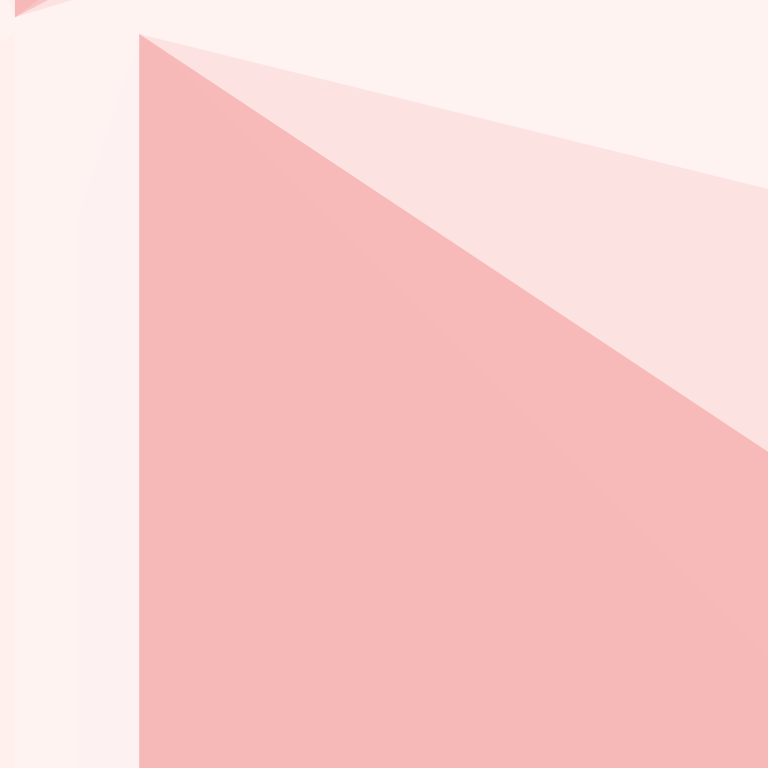
A WebGL 2 fragment shader for this background:

```glsl
#version 300 es
precision highp float;
// Pale blush background with a large rose panel and a lighter fan behind it.
// Every shape is an intersection of half planes, given by a point and an edge
// direction, with edges smoothed over about one pixel.

uniform vec2 u_resolution;
out vec4 fragColor;

const vec3 BLUSH = vec3(1.000, 0.953, 0.949);
const vec3 BLUSH_WARM = vec3(1.000, 0.941, 0.933);
const vec3 BLUSH_COOL = vec3(0.997, 0.947, 0.947);
const vec3 PETAL = vec3(0.992, 0.886, 0.886);
const vec3 ROSE = vec3(0.969, 0.722, 0.720);
const vec3 ROSE_LIGHT = vec3(0.973, 0.725, 0.725);

const vec2 UP = vec2(0.0, 1.0);
const vec2 DOWN = vec2(0.0, -1.0);

// Signed distance to an edge; positive on the right side of its direction.
float rightOf(vec2 p, vec2 origin, vec2 direction) {
    vec2 d = normalize(direction);
    return dot(p - origin, vec2(d.y, -d.x));
}

// Region clockwise from one ray and counterclockwise from another.
float wedge(vec2 p, vec2 apex, vec2 first, vec2 last) {
    return min(rightOf(p, apex, first), -rightOf(p, apex, last));
}

float coverage(float distance, float pixel) {
    return clamp(distance / pixel + 0.5, 0.0, 1.0);
}

// Faint vertical bands along the left, with slanted upper ends.
vec3 backdrop(vec2 p, float pixel) {
    vec3 color = BLUSH;
    float innerBand = min(p.x - 0.1015, rightOf(p, vec2(0.1015, 0.720), vec2(0.074, 0.215)));
    innerBand = min(innerBand, 0.1813 - p.x);
    color = mix(color, BLUSH_COOL, coverage(innerBand, pixel));
    float outerBand = min(0.0185 - p.x, rightOf(p, vec2(0.0, 0.945), vec2(0.0195, 0.012)));
    return mix(color, BLUSH_WARM, coverage(outerBand, pixel));
}

// Small fan opening upward, its layers deepening toward the vertical side.
vec3 cornerFan(vec3 color, vec2 p, float pixel) {
    vec2 apex = vec2(0.0195, 0.9775);
    for (int i = 0; i < 3; i++) {
        float depth = float(i) / 2.0;
        float slope = mix(0.30, 0.74, depth);
        vec3 tint = mix(PETAL, ROSE, sqrt(depth));
        float layer = wedge(p, apex, UP, vec2(1.0, slope));
        color = mix(color, tint, coverage(layer, pixel));
    }
    float sliver = wedge(p, apex, vec2(-0.35, 1.0), UP);
    return mix(color, PETAL, 0.35 * coverage(sliver, pixel));
}

// Large panel with a pale fan along its slanted upper edge.
vec3 panel(vec3 color, vec2 p, float pixel) {
    vec2 apex = vec2(0.1813, 0.9557);
    float paleFan = wedge(p, apex, vec2(1.0, -0.2464), DOWN);
    float roseFan = wedge(p, apex, vec2(1.0, -0.6645), DOWN);
    float seam = -rightOf(p, vec2(0.300, 0.844), vec2(1.0, -1.0));
    vec3 rose = mix(ROSE, ROSE_LIGHT, coverage(seam, pixel));
    color = mix(color, PETAL, coverage(paleFan, pixel));
    return mix(color, rose, coverage(roseFan, pixel));
}

void main() {
    vec2 p = gl_FragCoord.xy / u_resolution;
    float pixel = 1.0 / min(u_resolution.x, u_resolution.y);
    vec3 color = backdrop(p, pixel);
    color = cornerFan(color, p, pixel);
    color = panel(color, p, pixel);
    fragColor = vec4(color, 1.0);
}
```
